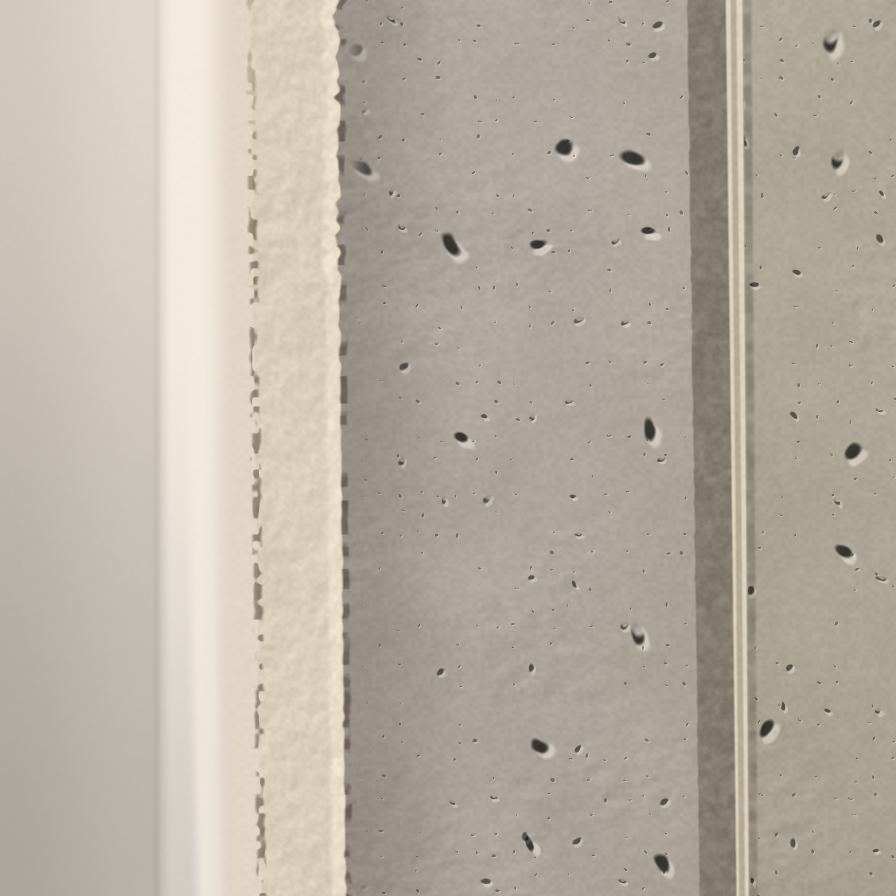
Reproduce this texture procedurally as a WebGL 2 fragment shader.

```glsl
#version 300 es
precision highp float;
// Pitted concrete wall beside a pale plastered frame, split by a dark groove.
// Slightly leaning vertical bands are layered from left to right, then
// value-noise relief and hashed grids of pits roughen the surfaces.

#define GRAIN 0.035
#define RELIEF 0.10
#define PIT_DARKNESS 0.68
#define PIT_LIGHT 0.20
#define PIT_RADIUS 0.125
#define EDGE_SOFT 0.0016
#define EDGE_ROUGH 0.007

uniform vec2 u_resolution;
out vec4 fragColor;

const vec3 CONCRETE = vec3(0.682, 0.650, 0.610);
const vec3 CONCRETE_WARM = vec3(0.675, 0.643, 0.585);
const vec3 CONCRETE_SHADE = vec3(0.595, 0.562, 0.528);
const vec3 PLASTER = vec3(0.850, 0.800, 0.725);
const vec3 CREAM = vec3(0.885, 0.835, 0.775);
const vec3 WHITE = vec3(0.955, 0.920, 0.875);
const vec3 GROOVE = vec3(0.515, 0.482, 0.432);
const vec3 LIP = vec3(0.865, 0.825, 0.750);

float hash(vec2 p) {
    vec3 q = fract(p.xyx * 0.1031);
    q += dot(q, q.yzx + 33.33);
    return fract((q.x + q.y) * q.z);
}

float noise(vec2 p) {
    vec2 i = floor(p), f = fract(p);
    f = f * f * (3.0 - 2.0 * f);
    return mix(mix(hash(i), hash(i + vec2(1, 0)), f.x),
               mix(hash(i + vec2(0, 1)), hash(i + vec2(1, 1)), f.x), f.y);
}

float fbm(vec2 p) {
    float sum = 0.0, amp = 0.5;
    for (int i = 0; i < 4; i++) {
        sum += amp * noise(p);
        p = p * 2.03 + 17.1;
        amp *= 0.5;
    }
    return sum;
}

// Soft step and soft vertical bar, in canvas units
float edge(float at, float x) { return smoothstep(at - EDGE_SOFT, at + EDGE_SOFT, x); }
float bar(float center, float halfWidth, float x) {
    return 1.0 - smoothstep(0.3 * halfWidth, halfWidth, abs(x - center));
}

// Slope of a bumpy surface lit from the upper left
float relief(vec2 p) {
    return fbm(p) - fbm(p + vec2(0.28, -0.35));
}

// One hashed grid of pits: x = dark hollow, y = lit rim
vec2 pits(vec2 p, float cells, float chance) {
    vec2 id = floor(p * cells), seed = id + cells * 3.7;
    vec2 center = 0.3 + 0.4 * vec2(hash(seed + 5.3), hash(seed + 11.9));
    vec2 q = fract(p * cells) - center;
    q += 0.05 * (vec2(noise(p * cells * 7.0), noise(p * cells * 7.0 + 41.0)) - 0.5);
    float angle = 6.283 * hash(seed + 23.1);
    float c = cos(angle), s = sin(angle);
    mat2 turn = mat2(c, s, -s, c);
    vec2 stretch = vec2(1.0, 1.3 + 0.9 * hash(seed + 31.7));
    float radius = PIT_RADIUS * mix(0.6, 1.1, hash(seed + 47.3));
    float hollow = 1.0 - smoothstep(0.6, 1.15, length(turn * q * stretch) / radius);
    float rim = 1.0 - smoothstep(0.7, 1.3, length(turn * (q - vec2(0.05, -0.06)) * stretch) / radius);
    // Some hollows are partly filled, leaving a crescent
    float fill = 1.0 - smoothstep(0.5, 1.0, length(q - radius * vec2(0.1, 0.6)) / radius);
    hollow *= 1.0 - 0.85 * fill * step(0.55, hash(seed + 59.9));
    return vec2(hollow, rim * (1.0 - hollow)) * step(hash(seed + 71.3), chance);
}

void main() {
    vec2 p = gl_FragCoord.xy / u_resolution;
    float x = p.x, y = p.y;

    // Leaning, roughened band borders
    float chips = noise(vec2(x * 30.0, y * 110.0)) - 0.5;
    float creamEnd = mix(0.292, 0.279, y) + 0.4 * EDGE_ROUGH * chips;
    float wallStart = mix(0.386, 0.376, y) + EDGE_ROUGH * chips * mix(0.35, 1.5, smoothstep(0.55, 0.75, y));
    float grooveStart = mix(0.781, 0.767, y) + 0.2 * EDGE_ROUGH * chips;
    float grooveEnd = mix(0.822, 0.810, y);
    float lipEnd = mix(0.836, 0.829, y);

    // Smooth panel and its bright rounded border
    vec3 color = mix(vec3(0.665, 0.645, 0.610), vec3(0.825, 0.785, 0.745), smoothstep(-0.1, 1.05, y));
    color += 0.055 * smoothstep(0.0, 0.17, x);
    color = mix(color, mix(vec3(0.82, 0.795, 0.765), WHITE, smoothstep(-0.1, 0.7, y)), smoothstep(0.172, 0.192, x));
    color -= 0.025 * bar(0.175, 0.005, x);
    color = mix(color, WHITE, 0.8 * bar(mix(0.236, 0.215, y), 0.024, x));
    color = mix(color, CREAM, smoothstep(-0.035, 0.005, x - mix(0.262, 0.256, y)));

    // Plaster strip with a speckled seam
    float bump = relief(p * vec2(75.0, 60.0));
    vec3 plaster = PLASTER + 0.05 * (fbm(p * 14.0) - 0.45) + 1.1 * RELIEF * bump;
    plaster += 0.06 * bar(wallStart - 0.008, 0.012, x);
    color = mix(color, plaster, edge(creamEnd, x));
    float seam = bar(creamEnd, 0.007, x) * smoothstep(0.45, 0.7, noise(p * vec2(140.0, 125.0)));
    color -= 0.30 * seam * mix(1.0, 0.45, smoothstep(0.7, 0.95, y));

    // Concrete, shaded beside the plaster
    float lit = smoothstep(0.0, 0.15, x - wallStart + 0.03 * (fbm(p * 9.0) - 0.5));
    vec3 wall = mix(CONCRETE_SHADE, CONCRETE, lit);
    wall = mix(wall, CONCRETE_WARM, smoothstep(0.65, 0.85, x));
    wall += 0.025 * (y - 0.5) + 0.05 * (fbm(p * 11.0 + 8.0) - 0.47);
    float patches = smoothstep(0.4, 0.65, fbm(p * 8.0 + 31.0));
    wall += RELIEF * mix(0.25, 0.9, patches) * relief(p * vec2(48.0, 75.0));
    float inset = smoothstep(0.005, 0.05, x - wallStart);
    for (int i = 0; i < 3; i++) {
        float level = float(i);
        vec2 pit = pits(p + 0.013 * level, 9.0 * exp2(level * 1.2), 0.25 + 0.03 * level);
        float strength = inset * (1.0 - 0.25 * level);
        wall *= 1.0 - PIT_DARKNESS * pit.x * strength;
        wall += PIT_LIGHT * pit.y * strength * 0.7;
    }
    color = mix(color, wall, edge(wallStart, x));
    color -= 0.17 * bar(wallStart + 0.003, 0.006, x) * smoothstep(0.35, 0.7, noise(p * vec2(60.0, 130.0)));

    // Groove, double bright lip and the faint shade after it
    vec3 groove = GROOVE + 0.13 * (fbm(p * 110.0) - 0.47);
    color = mix(color, groove, edge(grooveStart, x) * (1.0 - edge(lipEnd, x)));
    vec3 lip = LIP - 0.16 * bar(mix(grooveEnd, lipEnd, 0.45), 0.005, x);
    color = mix(color, lip, edge(grooveEnd, x) * (1.0 - edge(lipEnd, x)));
    color -= 0.10 * bar(lipEnd + 0.005, 0.007, x) * (0.5 + noise(p * vec2(60.0, 90.0)));

    // Fine grain, kept weak on the smooth panel
    color += GRAIN * (noise(p * 230.0) - 0.5) * mix(0.15, 1.0, smoothstep(0.24, 0.3, x));
    fragColor = vec4(clamp(color, 0.0, 1.0), 1.0);
}
```
